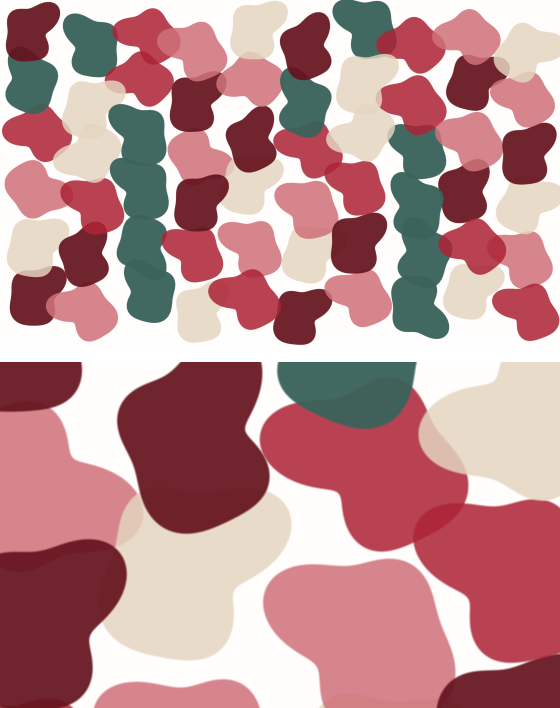
Top, the full canvas; bottom, a detail of the centre.
A Shadertoy shader for this pattern:

```glsl
// Scattered translucent bean-shaped blobs in green, wine, rose and cream on white paper.

const vec3 PAPER = vec3(1.00, 0.995, 0.99);
const vec3 WINE  = vec3(0.44, 0.14, 0.18);
const vec3 CREAM = vec3(0.91, 0.86, 0.79);
const vec3 ROSE  = vec3(0.84, 0.52, 0.55);
const vec3 GREEN = vec3(0.26, 0.41, 0.38);
const vec3 RED   = vec3(0.72, 0.26, 0.32);

const int   COLS = 10;
const int   ROWS = 6;
const int   ORDER_STEP = 37;             // coprime with COLS * ROWS, shuffles the layers
const vec2  PITCH   = vec2(0.158, 0.150); // blob spacing, in canvas heights
const float STAGGER = 0.025;             // alternate columns shift up and down
const float JITTER  = 0.036;             // full range of the random offset
const float TURN    = 0.85;              // full range of the random rotation
const float RADIUS  = 0.081;
const float FEATHER = 0.0014;            // edge softness

// Outline of the bean: harmonics 1 to 4 of its polar radius
const vec4 HARMONIC  = vec4(1.0, 2.0, 3.0, 4.0);
const vec4 AMPLITUDE = vec4(0.081, 0.184, 0.117, 0.127);
const vec4 PHASE     = vec4(2.90, 2.43, 2.47, -2.90);

vec3 hash3(vec2 cell) {
    vec3 q = fract(cell.xyx * vec3(0.1031, 0.1030, 0.0973) + 0.37);
    q += dot(q, q.yxz + 33.33);
    return fract((q.xxy + q.yzz) * q.zyx);
}

mat2 rotation(float angle) {
    float c = cos(angle), s = sin(angle);
    return mat2(c, s, -s, c);
}

// Approximate signed distance to the bean, corrected by the slope of its outline
float beanDistance(vec2 p, float radius, float waviness) {
    vec4 wave = HARMONIC * atan(p.y, p.x) - PHASE;
    vec4 amp = AMPLITUDE * waviness;
    float r = 1.0 + dot(amp, cos(wave));
    float slope = dot(amp * HARMONIC, sin(wave)) / r;
    return (length(p) - radius * r) / sqrt(1.0 + slope * slope);
}

// Colour with opacity, plus the lean and handedness typical of each kind
void blobKind(int kind, out vec4 tint, out float lean, out float flip) {
    if (kind == 0)      { tint = vec4(WINE,  0.93); lean = -0.05; flip =  1.0; }
    else if (kind == 1) { tint = vec4(ROSE,  0.86); lean =  0.65; flip = -1.0; }
    else if (kind == 2) { tint = vec4(GREEN, 0.96); lean =  0.05; flip = -1.0; }
    else if (kind == 3) { tint = vec4(CREAM, 0.84); lean = -0.25; flip =  1.0; }
    else                { tint = vec4(RED,   0.86); lean =  0.55; flip = -1.0; }
}

void mainImage(out vec4 fragColor, in vec2 fragCoord) {
    vec2 p = (fragCoord - 0.5 * iResolution.xy) / iResolution.y;
    float edge = max(FEATHER, 0.7 / iResolution.y);
    vec3 color = PAPER;

    for (int k = 0; k < COLS * ROWS; k++) {
        // Visit the cells in shuffled order
        int index = (k * ORDER_STEP) % (COLS * ROWS);
        int col = index % COLS, row = index / COLS;
        vec2 cell = vec2(float(col), float(row));
        vec3 rnd = hash3(cell + 5.0);
        vec3 rnd2 = hash3(cell + 41.0);

        // Staggered, jittered centre
        vec2 center = (cell - 0.5 * vec2(float(COLS - 1), float(ROWS - 1))) * PITCH;
        center.y += STAGGER * (col % 2 == 0 ? 1.0 : -1.0);
        center += (rnd.xy - 0.5) * JITTER;
        vec2 q = p - center;
        if (dot(q, q) > 4.0 * RADIUS * RADIUS) continue;

        // Each row holds all five kinds equally, stepped differently
        vec4 tint;
        float lean, flip;
        blobKind((col * (1 + row % 4) + 3 * row) % 5, tint, lean, flip);
        q = rotation(-lean - (rnd.z - 0.5) * TURN) * q;
        q.x *= flip;
        if (rnd2.z > 0.85) q = -q;

        float d = beanDistance(q, RADIUS * mix(0.96, 1.04, rnd2.x), mix(0.85, 1.08, rnd2.y));
        float mask = 1.0 - smoothstep(-edge, edge, d);

        // Tint is exact over paper and deepens where blobs overlap
        vec3 layered = tint.rgb - (1.0 - tint.a) * (PAPER - color);
        color = mix(color, layered, mask);
    }
    fragColor = vec4(clamp(color, 0.0, 1.0), 1.0);
}
```
